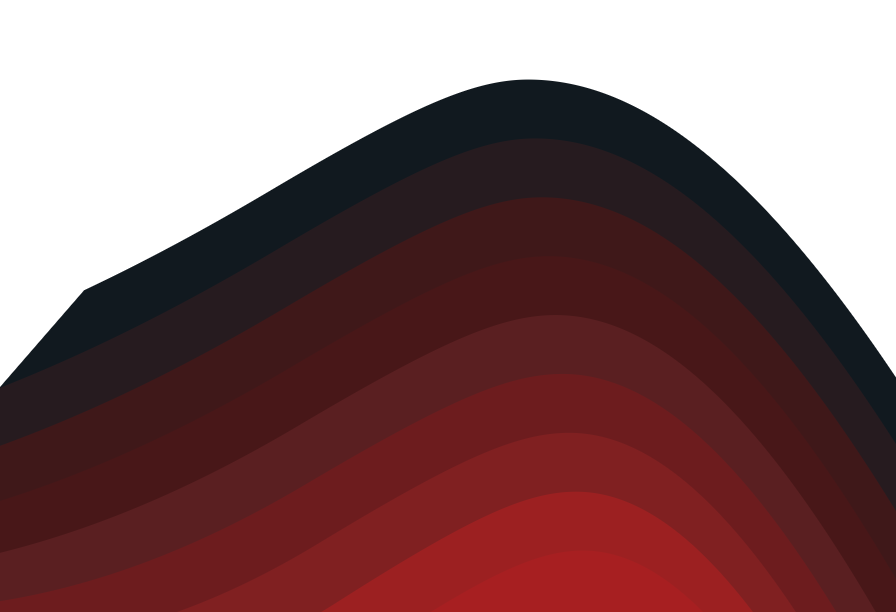
Give the GLSL for this background, as a Shadertoy shader.

```glsl
// Nested red hills, dark at the crest and glowing toward the core, on white.
#define LAYERS 9
#define PEAK vec2(0.863, 0.870)
#define PEAK_STEP vec2(0.0112, -0.0962)
#define LEFT_SLOPE 0.64
#define LEFT_ROUND 0.1714
#define RIGHT_SLOPE 2.8
#define RIGHT_ROUND 0.952
#define RIGHT_NARROWING 0.032
#define FOOT_START 0.419
#define CUT_HEIGHT 0.3676
#define CUT_SLOPE 1.151

const vec3 LAYER_COLORS[LAYERS] = vec3[LAYERS](
    vec3(0.067, 0.098, 0.122), vec3(0.150, 0.106, 0.122),
    vec3(0.247, 0.094, 0.098), vec3(0.282, 0.090, 0.094),
    vec3(0.353, 0.122, 0.129), vec3(0.427, 0.110, 0.118),
    vec3(0.500, 0.125, 0.129), vec3(0.612, 0.125, 0.129),
    vec3(0.655, 0.122, 0.129));

// Rounded at zero, then a straight slope
float hyperbola(float x, float slope, float roundness) {
    return slope * (sqrt(x * x + roundness * roundness) - roundness);
}

// Height lost at horizontal offset x from the peak of a layer
float hillDrop(float x, float layer) {
    if (x > 0.0) {
        return hyperbola(x / (1.0 - RIGHT_NARROWING * layer), RIGHT_SLOPE, RIGHT_ROUND);
    }
    float u = -x * (1.0 + 0.05 * max(layer - 5.5, 0.0));
    float foot = max(u - FOOT_START, 0.0);
    float flattening = 0.247 + 0.0089 * layer * layer;
    return hyperbola(u, LEFT_SLOPE, LEFT_ROUND) - flattening * foot * foot;
}

void mainImage(out vec4 fragColor, in vec2 fragCoord) {
    vec2 p = fragCoord / iResolution.y;
    vec3 color = vec3(1.0);

    // Paint from the outer hill to the core
    for (int i = 0; i < LAYERS; i++) {
        float layer = float(i);
        vec2 peak = PEAK + PEAK_STEP * layer;
        float inside = peak.y - hillDrop(p.x - peak.x, layer) - p.y;

        // Straight cut on the left of the outer hill
        if (i == 0) inside = min(inside, CUT_HEIGHT + CUT_SLOPE * p.x - p.y);

        float edge = length(vec2(dFdx(inside), dFdy(inside)));
        float cover = clamp(inside / edge + 0.5, 0.0, 1.0);
        color = mix(color, LAYER_COLORS[i], cover);
    }
    fragColor = vec4(color, 1.0);
}
```
